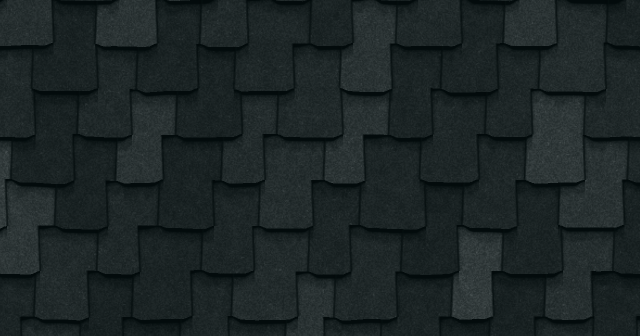
This texture is drawn by a Shadertoy shader. Its source:

```glsl
const float PERIOD = 2.245;   // tab spacing, in course heights

float hash(vec2 p) {
    vec3 q = fract(p.xyx * vec3(0.1031, 0.1030, 0.0973));
    q += dot(q, q.yzx + 33.33);
    return fract((q.x + q.y) * q.z);
}

float noise(vec2 p) {
    vec2 i = floor(p), f = fract(p);
    f = f * f * (3.0 - 2.0 * f);
    return mix(mix(hash(i), hash(i + vec2(1, 0)), f.x),
               mix(hash(i + vec2(0, 1)), hash(i + vec2(1, 1)), f.x), f.y);
}

float tabCentre(float i, float course) {
    float jitter = 0.18 * (hash(vec2(i + 71.0, course + 23.0)) - 0.5);
    return (i + 0.614 + 0.394 * course) * PERIOD + jitter;
}

// Signed distance across to the side of one tab, which flares towards its foot
float tabSide(float x, float i, float course, float drop) {
    float halfWidth = mix(0.43, 0.73, hash(vec2(i + 13.0, course + 57.0)));
    return abs(x - tabCentre(i, course)) - halfWidth - 0.04 * (drop - 0.5);
}

// Piece seen in a course: xy = its id, z = signed distance to the nearest tab.
// A gap between tabs shows the piece that hangs from the next course.
vec3 pieceAt(float x, float course, float drop) {
    float i = round(x / PERIOD - 0.614 - 0.394 * course);
    float side = x > tabCentre(i, course) ? 1.0 : -1.0;
    float d = tabSide(x, i, course, drop);
    if (d < 0.0) return vec3(i, course, d);
    d = min(d, tabSide(x, i + side, course, drop));
    return vec3(side > 0.0 ? i : i - 1.0, course + 1.0, d);
}

// Height of the sagging lower edge that starts a course
float courseEdge(float x, float course) {
    float d = pieceAt(x, course - 1.0, 1.0).z;
    float sag = 0.065 * smoothstep(0.0, 0.22, -d) - 0.02;
    return course + sag + 0.05 * (noise(vec2(x * 1.6, course * 7.3 + 40.0)) - 0.5);
}

vec3 shingles(vec2 p) {
    float nearest = round(p.y);
    float course = p.y < courseEdge(p.x, nearest) ? nearest - 1.0 : nearest;
    float below = p.y - courseEdge(p.x, course);
    vec3 here = pieceAt(p.x, course, clamp(below, 0.0, 1.0));
    vec3 above = pieceAt(p.x, course - 1.0, 1.0);

    // Tone of the piece, with soft mottling
    float h = hash(here.xy + vec2(37.0, 91.0));
    float tone = 0.126 + 0.05 * h + 0.06 * pow(h, 4.0);
    float mottle = noise(p * 5.0 + 60.0);
    tone += 0.018 * (mottle - 0.5);

    // Mineral granules and sparse bright specks
    float grain = noise(p * 42.0 + 300.0) - 0.5;
    float speck = smoothstep(0.8, 1.0, noise(p * 31.0 + 900.0));
    tone *= 1.0 + 0.38 * grain + 0.35 * speck;

    // Dark band and cast shadow where another piece overlaps from above
    if (any(notEqual(here.xy, above.xy))) {
        float ragged = 0.25 + 0.16 * (noise(p * vec2(9.0, 4.0) + 20.0) - 0.5);
        tone *= mix(0.78, 1.0, smoothstep(ragged - 0.08, ragged + 0.12, below));
        float thick = 0.025 + 0.045 * smoothstep(0.0, 0.3, abs(above.z));
        tone *= mix(0.65, 1.0, smoothstep(thick, thick + 0.1, below));
        tone = mix(0.045, tone, smoothstep(thick, thick + 0.03, below));
    }

    // Thin seam at the tab sides, with a soft shadow in the gap
    float seam = 1.0 - smoothstep(0.008, 0.035, abs(here.z));
    tone = mix(tone, 0.06, 0.65 * seam);
    if (here.z > 0.0) tone *= mix(0.8, 1.0, smoothstep(0.0, 0.1, here.z));

    return max(vec3(tone - 0.034, tone, tone + 0.003), 0.012);
}

void mainImage(out vec4 fragColor, in vec2 fragCoord) {
    vec3 color = vec3(0.0);
    // Four samples smooth every edge
    for (int k = 0; k < 4; k++) {
        vec2 offset = vec2(k % 2, k / 2) * 0.5 - 0.25;
        vec2 p = (fragCoord + offset) / iResolution.y;
        color += shingles(vec2(p.x, 1.0 - p.y) * 7.37 - vec2(0.0, 0.967));
    }
    fragColor = vec4(color / 4.0, 1.0);
}
```
